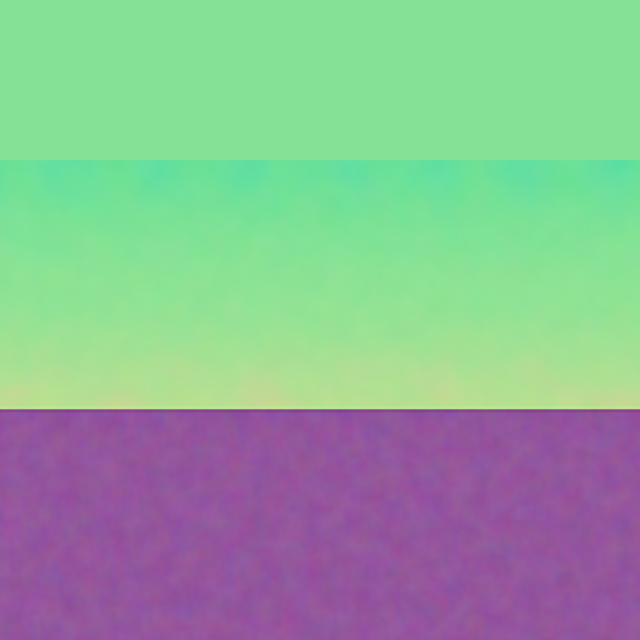
A WebGL 1 fragment shader for this texture map:

```glsl
precision highp float;

uniform vec2 u_resolution;

#define BAND_Y 0.75
#define GROUND_Y 0.3605
#define SKY_GRAIN 0.032
#define GROUND_GRAIN 0.075
#define STREAK_COUNT 7.0
#define FLAT_GREEN vec3(0.518, 0.885, 0.588)
#define TEAL_GREEN vec3(0.405, 0.880, 0.590)
#define MID_GREEN vec3(0.560, 0.888, 0.582)
#define WARM_GREEN vec3(0.725, 0.873, 0.570)
#define PURPLE vec3(0.578, 0.335, 0.615)

vec2 gradientAt(vec2 cell) {
  vec3 p = fract(cell.xyx * vec3(0.1031, 0.1030, 0.0973));
  p += dot(p, p.yzx + 33.33);
  float angle = 6.28318 * fract((p.x + p.y) * p.z);
  return vec2(cos(angle), sin(angle));
}

// Gradient noise, roughly -0.7 to 0.7
float noise(vec2 p) {
  vec2 i = floor(p);
  vec2 f = fract(p);
  vec2 w = f * f * f * (f * (f * 6.0 - 15.0) + 10.0);
  vec2 e = vec2(1.0, 0.0);
  float low = mix(dot(gradientAt(i), f),
                  dot(gradientAt(i + e.xy), f - e.xy), w.x);
  float high = mix(dot(gradientAt(i + e.yx), f - e.yx),
                   dot(gradientAt(i + e.xx), f - e.xx), w.x);
  return mix(low, high, w.y);
}

float fbm(vec2 p) {
  float sum = 0.0;
  float gain = 0.6;
  for (int i = 0; i < 3; i++) {
    sum += gain * noise(p);
    p = p * 2.03 + 17.3;
    gain *= 0.55;
  }
  return sum;
}

// Independent soft mottling in each channel
vec3 mottle(vec2 p) {
  return vec3(fbm(p), fbm(p + 41.7), fbm(p + 93.2));
}

vec3 skyColor(vec2 uv) {
  float t = clamp((BAND_Y - uv.y) / (BAND_Y - GROUND_Y), 0.0, 1.0);
  vec3 color = mix(TEAL_GREEN, MID_GREEN, smoothstep(-0.12, 0.62, t));
  color = mix(color, WARM_GREEN, smoothstep(0.5, 1.06, t));

  // Teal streaks at the top, warm patches near the ground
  float streak = 0.5 + 0.5 * cos(6.28318 * (uv.x * STREAK_COUNT - 0.75));
  streak += 0.7 * noise(uv * vec2(16.0, 9.0));
  color += vec3(-0.035, -0.006, 0.04) * streak * (1.0 - smoothstep(0.0, 0.28, t));
  float patches = smoothstep(-0.1, 0.45, noise(uv * vec2(11.0, 15.0) + 5.0));
  color += vec3(0.045, -0.025, 0.01) * patches * smoothstep(0.72, 0.97, t);

  return color + mottle(uv * 22.0) * vec3(1.5, 0.5, 0.9) * SKY_GRAIN;
}

vec3 groundColor(vec2 uv) {
  vec3 grain = mottle(uv * 26.0 + 60.0);
  float fibers = noise(uv * vec2(110.0, 14.0));
  vec3 color = PURPLE + grain * vec3(0.9, 1.0, 0.9) * GROUND_GRAIN;
  color += vec3(0.02, 0.0, -0.016) * fibers;
  float depth = (GROUND_Y - uv.y) / GROUND_Y;
  return color - vec3(0.012, 0.012, 0.0) * (1.0 - smoothstep(0.0, 0.2, depth));
}

void main() {
  vec2 uv = gl_FragCoord.xy / u_resolution;
  float edge = 0.75 / u_resolution.y;

  vec3 color = mix(groundColor(uv), skyColor(uv),
                   smoothstep(GROUND_Y - edge, GROUND_Y + edge, uv.y));

  // Bright rim above the seam, dark rim below it
  float seam = (uv.y - GROUND_Y) / 0.0022;
  color += vec3(0.01, 0.045, -0.02) * exp(-pow(seam - 1.2, 2.0));
  color -= vec3(0.05, 0.07, 0.04) * exp(-pow(seam + 1.2, 2.0));

  color = mix(color, FLAT_GREEN, smoothstep(BAND_Y - edge, BAND_Y + edge, uv.y));
  gl_FragColor = vec4(clamp(color, 0.0, 1.0), 1.0);
}
```
